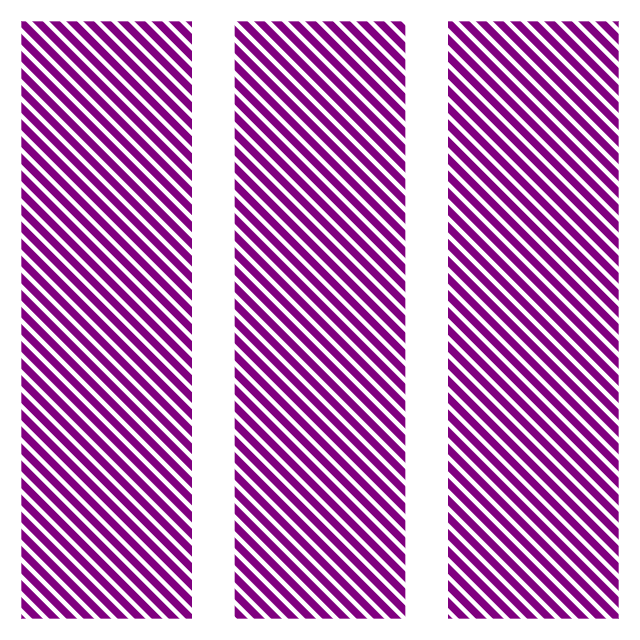
A Shadertoy shader for this pattern:

```glsl
// Three tall panels on white, each filled with purple diagonal stripes.
// One continuous 45 degree stripe field spans the canvas and is masked by
// a box repeated once per column; edges are smoothed over one pixel.

const vec3 WHITE = vec3(1.0);
const vec3 PURPLE = vec3(0.5, 0.0, 0.5);

const float COLUMNS = 3.0;
const float MARGIN = 0.1;            // gap beside a panel, in column widths
const float STRIPES_ACROSS = 37.5;   // stripe periods along a canvas side
const float STRIPE_FILL = 0.63;      // painted part of each period
const float STRIPE_CENTRE = 0.45;    // stripe centre within its period

// Signed distance to an axis-aligned box centred on the origin
float boxDistance(vec2 p, vec2 halfSize) {
    vec2 d = abs(p) - halfSize;
    return length(max(d, 0.0)) + min(max(d.x, d.y), 0.0);
}

// Signed distance to stripes that fall from left to right at 45 degrees
float stripeDistance(vec2 p, float count, float fill, float centre) {
    float phase = fract((p.x + p.y) * count - centre + 0.5) - 0.5;
    return (abs(phase) - 0.5 * fill) / (count * sqrt(2.0));
}

// Signed distance to the row of panels
float panelDistance(vec2 p, float columns, float margin) {
    float columnWidth = 1.0 / columns;
    float gap = margin * columnWidth;
    vec2 local = vec2((fract(p.x * columns) - 0.5) * columnWidth, p.y - 0.5);
    return boxDistance(local, vec2(0.5 * columnWidth, 0.5) - gap);
}

// Coverage of a shape, smoothed over one pixel
float coverage(float distanceToEdge, float pixel) {
    return clamp(0.5 - distanceToEdge / pixel, 0.0, 1.0);
}

void mainImage(out vec4 fragColor, in vec2 fragCoord) {
    vec2 uv = fragCoord / iResolution.xy;
    float pixel = 1.0 / min(iResolution.x, iResolution.y);

    float panel = coverage(panelDistance(uv, COLUMNS, MARGIN), pixel);
    float stripe = coverage(
        stripeDistance(uv, STRIPES_ACROSS, STRIPE_FILL, STRIPE_CENTRE), pixel);

    fragColor = vec4(mix(WHITE, PURPLE, panel * stripe), 1.0);
}
```
